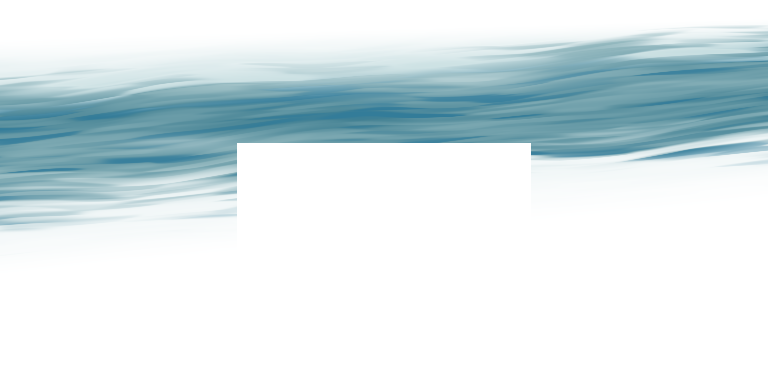
This background is drawn by a Shadertoy shader. Its source:

```glsl
// Draws a rising band of teal brush strokes on white, with a blank panel below it.

const vec3 PAPER = vec3(1.0);
const vec3 DEEP_TEAL = vec3(0.27, 0.51, 0.58);
const vec3 SOFT_TEAL = vec3(0.53, 0.69, 0.72);
const vec3 BLUE_STROKE = vec3(0.16, 0.47, 0.61);
const vec3 MIST = vec3(0.56, 0.74, 0.76);

vec3 hash3(vec2 cell) {
    vec3 h = fract(vec3(cell.xyx) * vec3(0.1031, 0.1030, 0.0973));
    h += dot(h, h.yxz + 33.33);
    return fract((h.xxy + h.yzz) * h.zyx);
}

// Smooth cellular noise: each cell spreads one random tone around its seed.
float dabs(vec2 p) {
    vec2 cell = floor(p);
    float toneSum = 0.0, weightSum = 0.0;
    for (int j = -1; j <= 1; j++) {
        for (int i = -1; i <= 1; i++) {
            vec2 neighbor = cell + vec2(i, j);
            vec3 seed = hash3(neighbor);
            vec2 offset = neighbor + seed.xy - p;
            float weight = exp(-7.0 * dot(offset, offset));
            toneSum += seed.z * weight;
            weightSum += weight;
        }
    }
    return toneSum / weightSum;
}

// Soft elliptical spot, 1 at its center.
float spot(vec2 p, vec2 center, vec2 radius) {
    vec2 d = (p - center) / radius;
    return exp(-dot(d, d));
}

// Coverage of a panel that reaches the bottom of the canvas.
float panel(vec2 p, float halfWidth, float top, vec2 pixel) {
    vec2 edge = vec2(halfWidth - abs(p.x - 0.5), top - p.y);
    vec2 inside = clamp(edge / pixel + 0.5, 0.0, 1.0);
    return inside.x * inside.y;
}

void mainImage(out vec4 fragColor, in vec2 fragCoord) {
    vec2 uv = fragCoord / iResolution.xy;

    // Band limits and position across it: 0 at the lower edge, 1 at the upper
    float top = 0.765 + 0.14 * uv.x;
    float bottom = 0.41 + 0.20 * uv.x;
    float across = (uv.y - bottom) / (top - bottom);

    // Brush strokes follow the band, bent by layered sines
    float bend = 0.008 * sin(uv.x * 9.0 + uv.y * 11.0)
               + 0.004 * sin(uv.x * 23.0 - uv.y * 17.0);
    vec2 flow = vec2(uv.x, across * 0.32 + bend);
    float broad = dabs(flow * vec2(4.0, 20.0) + 7.0);
    float medium = dabs(flow * vec2(7.0, 55.0) + 31.0);
    float fine = dabs(flow * vec2(11.0, 120.0) + 73.0);
    float stroke = 0.3 * broad + 0.4 * medium + 0.3 * fine - 0.5;

    // Ragged paint coverage, thinner in the light patches
    float ragged = across + 0.5 * stroke;
    float paint = smoothstep(-0.06, 0.30, ragged)
                * (1.0 - smoothstep(0.84, 1.06, ragged));
    float light = 0.55 * spot(uv, vec2(0.48, 0.82), vec2(0.26, 0.055))
                + 0.40 * spot(uv, vec2(0.23, 0.63), vec2(0.07, 0.022))
                + 0.25 * spot(uv, vec2(0.02, 0.47), vec2(0.20, 0.05));
    paint *= clamp(1.0 - light * (1.0 - 1.6 * stroke), 0.0, 1.0);

    // Dense core and scattered blue strokes
    float core = spot(uv, vec2(0.05, 0.685), vec2(0.25, 0.05))
               + spot(uv, vec2(0.50, 0.70), vec2(0.25, 0.05))
               + spot(uv, vec2(0.95, 0.75), vec2(0.30, 0.09));
    float depth = clamp(0.36 + 0.35 * core + 1.5 * stroke, 0.0, 1.0);
    float blue = smoothstep(0.56, 0.82, 0.5 * medium + 0.5 * fine);
    vec3 ink = mix(SOFT_TEAL, DEEP_TEAL, depth);
    ink = mix(ink, BLUE_STROKE, 0.65 * blue);

    // Pale mist beyond both edges
    float mistRise = mix(0.14, 0.05, uv.x);
    float upperMist = 1.0 - smoothstep(top - 0.03, top + mistRise, uv.y);
    float lowerMist = smoothstep(bottom - 0.14, bottom + 0.06, uv.y);
    float mist = upperMist * lowerMist * mix(0.17, 0.38, smoothstep(0.2, 0.9, across));
    mist *= 1.0 + 0.8 * stroke;

    vec3 color = mix(PAPER, MIST, mist);
    color = mix(color, ink, paint);
    color = mix(color, PAPER, panel(uv, 0.1914, 0.6276, 1.0 / iResolution.xy));
    fragColor = vec4(color, 1.0);
}
```
